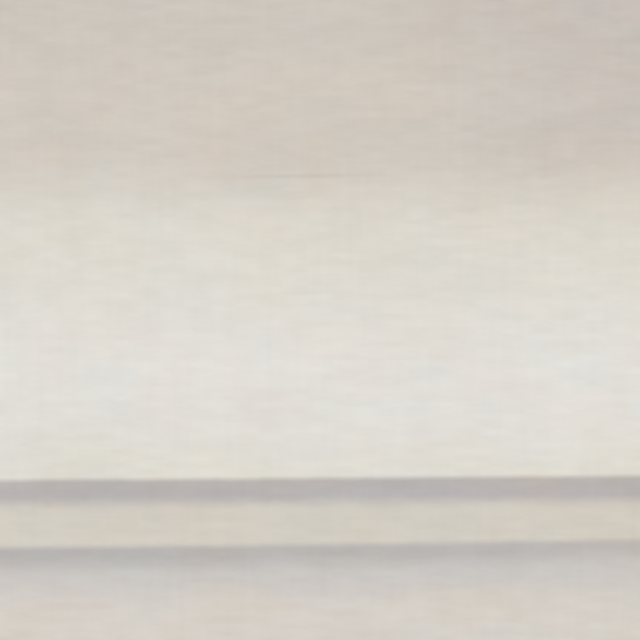
A Shadertoy shader for this texture:

```glsl
// Pale plaster cornice: a softly lit cove above two shadowed, slightly tilted ledges.

float hash(vec2 p) {
    vec3 q = fract(vec3(p.xyx) * 0.1031);
    q += dot(q, q.yzx + 33.33);
    return fract((q.x + q.y) * q.z);
}

float valueNoise(vec2 p) {
    vec2 i = floor(p), f = fract(p);
    f = f * f * (3.0 - 2.0 * f);
    return mix(mix(hash(i), hash(i + vec2(1, 0)), f.x),
               mix(hash(i + vec2(0, 1)), hash(i + vec2(1, 1)), f.x), f.y);
}

float fbm(vec2 p) {
    float sum = 0.0, gain = 0.5;
    for (int i = 0; i < 4; i++) {
        sum += gain * (valueNoise(p) - 0.5);
        p = p * 2.03 + 17.1;
        gain *= 0.5;
    }
    return sum;
}

// Thin horizontal crease with soft ends
float crease(vec2 p, vec2 center, vec2 size) {
    vec2 d = (p - center) / size;
    d.y -= 0.4 * d.x;
    return exp(-dot(d, d));
}

// Upper cove: beige shade rolling into warm white light
vec3 coveColor(vec2 p) {
    float wave = 0.025 * fbm(vec2(p.x * 4.0, 2.0)) - 0.015 * smoothstep(0.1, 0.6, p.x);
    float h = p.y - wave;
    vec3 col = mix(vec3(0.818, 0.788, 0.748), vec3(0.803, 0.774, 0.738), smoothstep(0.85, 1.0, h));
    col -= vec3(0.022, 0.022, 0.012) * smoothstep(0.55, 1.0, p.x) * smoothstep(0.68, 0.82, h);
    col = mix(col, vec3(0.866, 0.850, 0.812), smoothstep(0.78, 0.62, h));
    col = mix(col, vec3(0.884, 0.872, 0.846), smoothstep(0.62, 0.42, h));
    return mix(col, vec3(0.872, 0.860, 0.822), smoothstep(0.36, 0.27, h));
}

void mainImage(out vec4 fragColor, in vec2 fragCoord) {
    vec2 p = fragCoord / iResolution.xy;
    float wobble = 0.004 * fbm(vec2(p.x * 9.0, 7.0));
    float upperEdge = 0.251 + 0.007 * p.x + wobble;
    float lowerEdge = 0.146 + 0.006 * p.x + 0.007 * p.x * p.x + wobble;

    vec3 col = coveColor(p);

    // Upper ledge: grey shadow fading onto a narrow beige strip
    float drop = upperEdge - p.y;
    vec3 ledge = mix(vec3(0.728, 0.706, 0.686), vec3(0.722, 0.702, 0.698), smoothstep(0.0, 0.025, drop));
    ledge = mix(ledge, vec3(0.822, 0.800, 0.758), smoothstep(0.026, 0.052, drop));
    col = mix(col, ledge, smoothstep(-0.004, 0.008, drop));

    // Lower ledge: broader shadow, deeper on the left
    drop = lowerEdge - p.y;
    vec3 shade = mix(vec3(0.712, 0.700, 0.688), vec3(0.742, 0.724, 0.708), p.x);
    vec3 base = mix(shade, vec3(0.795, 0.778, 0.760), smoothstep(0.014, 0.050, drop));
    base = mix(base, vec3(0.836, 0.812, 0.780), smoothstep(0.045, 0.110, drop));
    col = mix(col, base, smoothstep(-0.005, 0.009, drop));

    // Faint creases in the cove
    float creases = crease(p, vec2(0.48, 0.725), vec2(0.100, 0.004))
                  + 0.6 * crease(p, vec2(0.74, 0.673), vec2(0.045, 0.006))
                  + 0.5 * crease(p, vec2(0.74, 0.645), vec2(0.040, 0.004))
                  + 0.5 * crease(p, vec2(0.49, 0.543), vec2(0.040, 0.003));
    col -= 0.030 * creases;

    // Mottling, horizontal brushing, faint vertical weave and warm-cool drift
    col += 0.022 * fbm(p * vec2(9, 14));
    col += 0.034 * fbm(p * vec2(26, 95));
    col += 0.012 * fbm(p * vec2(95, 12) + 40.0);
    col += vec3(0.010, -0.004, -0.014) * fbm(p * vec2(12, 17) + 71.0) * 1.6;

    fragColor = vec4(clamp(col, 0.0, 1.0), 1.0);
}
```
